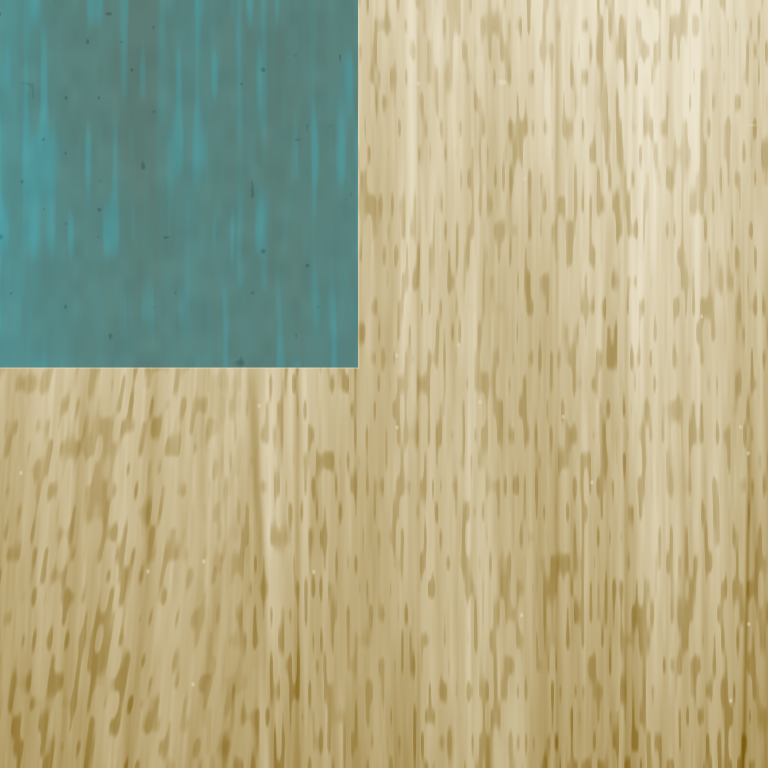
Write a WebGL 1 fragment shader that draws this texture.

```glsl
precision highp float;
uniform vec2 u_resolution;

float hash(vec2 p) {
  vec3 q = fract(vec3(p.xyx) * 0.1031);
  q += dot(q, q.yzx + 33.33);
  return fract((q.x + q.y) * q.z);
}

float noise(vec2 p) {
  vec2 i = floor(p), f = fract(p);
  f = f * f * (3.0 - 2.0 * f);
  return mix(mix(hash(i), hash(i + vec2(1.0, 0.0)), f.x),
             mix(hash(i + vec2(0.0, 1.0)), hash(i + vec2(1.0)), f.x), f.y);
}

// Soft vertical line, 1 at its centre
float seam(float x, float centre, float width) {
  float d = (x - centre) / width;
  return exp(-d * d);
}

// Small pale dents scattered on a grid
float dents(vec2 uv) {
  vec2 cell = floor(uv * 14.0);
  vec2 centre = 0.2 + 0.6 * vec2(hash(cell + 31.0), hash(cell + 67.0));
  float d = length((fract(uv * 14.0) - centre) * vec2(1.0, 0.8)) / 14.0;
  return step(0.86, hash(cell + 9.0)) * (1.0 - smoothstep(0.001, 0.0033, d));
}

vec3 wood(vec2 uv) {
  float left = 1.0 - smoothstep(0.22, 0.36, uv.x);
  float wobble = 0.006 * (noise(uv * vec2(5.0, 4.0)) - 0.5);
  vec2 g = vec2(uv.x + wobble + left * 0.065 * (0.52 - uv.y), uv.y);

  // Broad light: pale at the upper right, deeper at the bottom
  float tone = 0.58 + 0.36 * pow(uv.y, 0.85);
  tone += 0.09 * smoothstep(0.45, 0.85, uv.x) * uv.y;
  tone -= 0.16 * (1.0 - smoothstep(0.0, 0.08, uv.x)) * (1.0 - uv.y);
  tone -= 0.12 * smoothstep(0.93, 1.0, uv.x) * (1.0 - 0.6 * uv.y);

  // Bands and long fibres
  tone += 0.16 * (noise(vec2(g.x * 34.0, g.y * 1.3)) - 0.5);
  tone += 0.17 * (1.0 - 0.5 * left) * (noise(vec2(g.x * 110.0, g.y * 3.5) + 17.0) - 0.5);
  tone += 0.10 * (noise(vec2(g.x * 260.0, g.y * 16.0) + 41.0) - 0.5);

  // Short dark pores, coarser at the left
  float fine = noise(vec2(g.x * 200.0, g.y * 30.0) + 5.0);
  float coarse = noise(vec2((g.x - 0.08 * g.y) * 145.0, g.y * 36.0) + 83.0);
  float pores = mix(smoothstep(0.56, 0.88, fine), smoothstep(0.5, 0.85, coarse), left);
  float density = 0.5 + 0.8 * noise(vec2(g.x * 22.0, g.y * 2.0) + 53.0);
  tone -= 0.25 * pores * density;

  // Growth lines below the panel and along the right side
  float low = 1.0 - smoothstep(0.45, 0.58, uv.y);
  tone -= 0.14 * low * (seam(g.x, 0.115, 0.008) + seam(g.x, 0.203, 0.008));
  tone -= 0.13 * seam(uv.x, 0.245 + 0.17 * uv.y, 0.008) * (1.0 - smoothstep(0.2, 0.36, uv.y));
  tone -= 0.20 * low * seam(uv.x, 0.355 - 0.055 * uv.y, 0.006);
  tone -= 0.18 * low * seam(uv.x, 0.387, 0.004);
  tone += 0.10 * low * (seam(uv.x, 0.350, 0.006) + seam(uv.x, 0.398, 0.005));
  tone += 0.10 * seam(uv.x, 0.611, 0.004) * (1.0 - smoothstep(0.4, 0.65, uv.y));
  tone -= 0.11 * (seam(uv.x, 0.545, 0.003) + seam(uv.x, 0.725, 0.003) + seam(uv.x, 0.815, 0.003));
  tone -= 0.30 * seam(uv.x, 0.968 + 0.02 * uv.y, 0.003) * (1.0 - smoothstep(0.3, 0.55, uv.y));

  // Dents and a short scratch
  float marks = dents(uv) * 0.7;
  marks += 1.0 - smoothstep(0.002, 0.005, length((uv - vec2(0.654, 0.893)) * vec2(0.7, 1.0)));
  marks += 0.6 * seam(uv.y, 0.837, 0.0015) * seam(uv.x, 0.977, 0.009);
  tone = mix(tone, 1.0, clamp(marks, 0.0, 1.0) * 0.8);
  return mix(vec3(0.49, 0.36, 0.05), vec3(0.89, 0.85, 0.74), clamp(tone, 0.0, 1.08));
}

vec3 paintedPanel(vec2 uv) {
  vec2 g = vec2(uv.x + 0.004 * noise(uv * 9.0), uv.y);
  float broad = noise(vec2(g.x * 16.0, g.y * 2.0) + 11.0);
  float streak = smoothstep(0.58, 0.95, noise(vec2(g.x * 85.0, g.y * 10.0) + 29.0));
  float thin = noise(vec2(g.x * 150.0, g.y * 22.0) + 71.0);
  float edge = 1.0 - smoothstep(0.0, 0.09, uv.x);
  float blue = 0.02 + 0.24 * broad + 0.42 * streak + 0.12 * thin + 0.2 * edge;
  blue += 0.3 * seam(g.x, 0.213, 0.006) * smoothstep(0.7, 0.95, uv.y);
  blue += 0.3 * (seam(g.x, 0.315, 0.004) + seam(g.x, 0.347, 0.004)) * smoothstep(0.5, 0.8, noise(vec2(3.0, g.y * 9.0)));
  blue -= 0.15 * seam(uv.x, 0.19, 0.04);
  vec3 color = mix(vec3(0.355, 0.485, 0.455), vec3(0.30, 0.64, 0.67), clamp(blue, 0.0, 1.0));
  color *= 0.97 + 0.06 * noise(uv * vec2(60.0, 40.0));
  float specks = smoothstep(0.93, 1.0, noise(uv * vec2(70.0, 55.0) + 7.0));
  return color * (1.0 - 0.18 * specks);
}

void main() {
  vec2 uv = gl_FragCoord.xy / u_resolution;
  float pixel = 1.0 / min(u_resolution.x, u_resolution.y);
  float outside = max(uv.x - 0.466, 0.5215 - uv.y);
  float inside = 1.0 - smoothstep(-0.5 * pixel, 0.5 * pixel, outside);

  // Thin pale rim around the panel
  float rim = 0.4 * (1.0 - smoothstep(0.001, 0.003, outside));
  vec3 color = mix(wood(uv), vec3(0.90, 0.86, 0.74), rim);
  gl_FragColor = vec4(mix(color, paintedPanel(uv), inside), 1.0);
}
```
